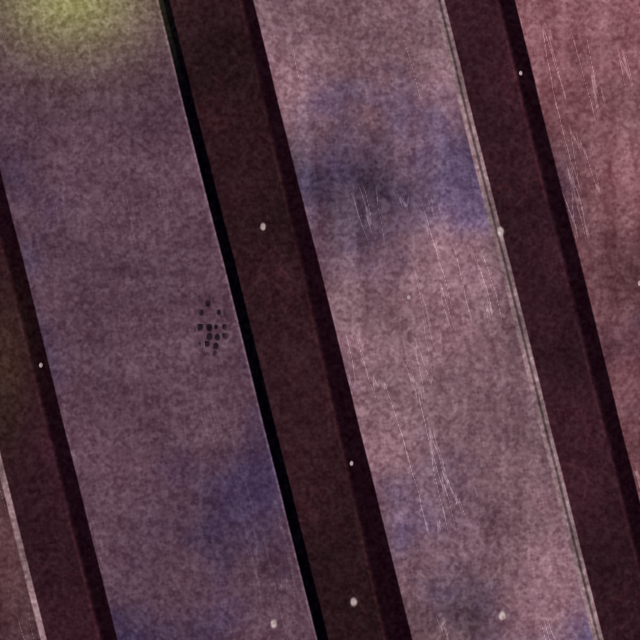
This texture is drawn by a WebGL 2 fragment shader. Its source:

```glsl
#version 300 es
precision highp float;
uniform vec2 u_resolution;
out vec4 fragColor;

float hash(vec2 p) {
  vec3 q = fract(vec3(p.xyx) * 0.1031);
  q += dot(q, q.yzx + 33.33);
  return fract((q.x + q.y) * q.z);
}

float noise(vec2 p) {
  vec2 i = floor(p), f = fract(p);
  f = f * f * (3.0 - 2.0 * f);
  return mix(mix(hash(i), hash(i + vec2(1, 0)), f.x),
             mix(hash(i + vec2(0, 1)), hash(i + vec2(1, 1)), f.x), f.y);
}

float fbm(vec2 p) {
  float sum = 0.0, amp = 0.5;
  for (int i = 0; i < 5; i++) {
    sum += amp * noise(p);
    p = mat2(1.6, 1.2, -1.2, 1.6) * p + 7.3;
    amp *= 0.5;
  }
  return sum;
}

// Soft step and soft band, never thinner than a pixel
float edge(float at, float x) {
  float w = max(0.0018, 0.75 / u_resolution.y);
  return smoothstep(at - w, at + w, x);
}

float band(float a, float b, float x) {
  return edge(a, x) - edge(b, x);
}

// Small marks scattered on a jittered grid
float specks(vec2 p, float cells, float chance, float radius) {
  vec2 id = floor(p * cells);
  vec2 center = (id + 0.2 + 0.6 * vec2(hash(id + 3.1), hash(id + 17.7))) / cells;
  vec2 d = (p - center) * vec2(1.0, 0.75);
  float size = radius * (0.6 + 0.6 * hash(id + 41.0));
  return step(hash(id + 9.0), chance) * (1.0 - smoothstep(size * 0.5, size * 1.3, length(d)));
}

vec3 panelColor(float id, vec2 p, float along) {
  bool smoothPanel = id == -1.0;
  vec3 color = smoothPanel ? vec3(0.345, 0.245, 0.295)
             : id == 0.0 ? vec3(0.455, 0.340, 0.375)
             : id == 1.0 ? vec3(0.440, 0.285, 0.310) : vec3(0.36, 0.23, 0.25);
  float rough = smoothPanel ? 0.35 : 1.0;

  // Stains, upright streaks and crosswise scuffs
  color *= 1.0 + rough * 0.85 * (fbm(p * 7.0 + id * 5.0) - 0.49);
  color += rough * 0.16 * (fbm(p * vec2(42.0, 5.0) + id) - 0.49);
  color += 0.09 * (fbm(p * vec2(9.0, 45.0) + 20.0) - 0.49);
  float cool = smoothstep(0.5, 0.75, fbm(p * 4.0 + 31.0));
  color = mix(color, color * vec3(0.76, 0.82, 1.02), cool);

  // Pale scratches on the rougher panels
  float scratch = abs(fbm(vec2(along * 38.0, p.y * 3.5) + id * 9.0) - 0.5);
  float patches = smoothstep(0.5, 0.7, noise(p * 9.0 + 4.0));
  color += rough * 0.13 * patches * (1.0 - smoothstep(0.0, 0.025, scratch));
  return color;
}

void main() {
  vec2 p = gl_FragCoord.xy / u_resolution;
  float along = p.x - 0.25 * (1.0 - p.y);

  // Slanted repeat: a groove followed by a panel
  float u = along - 0.255 + 0.0015 * (noise(vec2(p.y * 12.0, 2.0)) - 0.5);
  float id = floor((u + 0.03) / 0.435);
  float f = u - id * 0.435;
  bool middle = id == 0.0;
  float grooveEnd = middle ? 0.140 : 0.114;
  float shadowWidth = middle ? mix(0.040, 0.017, p.y) : 0.025;
  float shadowStart = grooveEnd - shadowWidth;

  vec3 panel = panelColor(floor(u / 0.435), p, along);
  vec3 groove = middle ? vec3(0.175, 0.095, 0.115) : vec3(0.205, 0.105, 0.140);
  groove *= 0.65 + 0.7 * fbm(p * 9.0 + 12.0);

  // Rusty threads and a worn line beside the shadow
  float thread = 1.0 - smoothstep(0.0, 0.012, abs(fbm(p * 6.0 + 50.0) - 0.47));
  float worn = 1.0 - smoothstep(0.0, 0.005, abs(f - shadowStart + 0.003));
  groove += vec3(0.10, 0.045, 0.04) * (0.35 * thread + 0.7 * worn * noise(p * 14.0));
  groove = mix(groove, vec3(0.095, 0.030, 0.060), smoothstep(-0.005, 0.005, f - shadowStart));
  vec3 color = mix(panel, groove, band(0.0, grooveEnd, f));

  // Black gap in the middle, bright lips on its neighbours
  if (middle) {
    color += 0.09 * band(-0.012, -0.008, f);
    color = mix(color, vec3(0.015, 0.005, 0.025), band(-0.008, 0.009, f));
  } else {
    float lipStart = id > 0.0 ? -0.013 : -0.006;
    vec3 lip = vec3(0.56, 0.45, 0.47) * (0.8 + 0.35 * noise(p * 30.0));
    lip *= 1.0 - 0.4 * band(-0.006, -0.002, f) * step(0.0, id);
    color = mix(color, lip, band(lipStart, 0.004, f));
  }

  // Pits and pale flecks
  vec2 pitOffset = (p - vec2(0.33, 0.49)) / vec2(0.025, 0.045);
  float pitArea = exp(-dot(pitOffset, pitOffset));
  color *= 1.0 - 0.65 * smoothstep(0.2, 0.6, pitArea) * specks(p, 75.0, 0.65, 0.005);
  color = mix(color, vec3(0.76, 0.69, 0.68), 0.85 * specks(p + 0.03, 8.0, 0.12, 0.005));

  // Yellow-green light at the upper left
  vec2 g = (p - vec2(0.11, 1.01)) / vec2(0.13, 0.10);
  float glow = exp(-dot(g, g)) * (1.0 - 0.75 * edge(0.255, along));
  color = mix(color, vec3(0.58, 0.57, 0.36), 0.9 * glow);
  vec2 h = (p - vec2(0.0, 0.43)) / vec2(0.05, 0.13);
  color += vec3(0.035, 0.055, 0.0) * exp(-dot(h, h));

  // Fine grain, weaker in the dark parts
  float grain = noise(mat2(0.8, 0.6, -0.6, 0.8) * p * 260.0) + noise(p * 150.0 + 90.0) - 1.0;
  color += grain * (0.025 + 0.24 * color.g);
  fragColor = vec4(clamp(color, 0.0, 1.0), 1.0);
}
```
